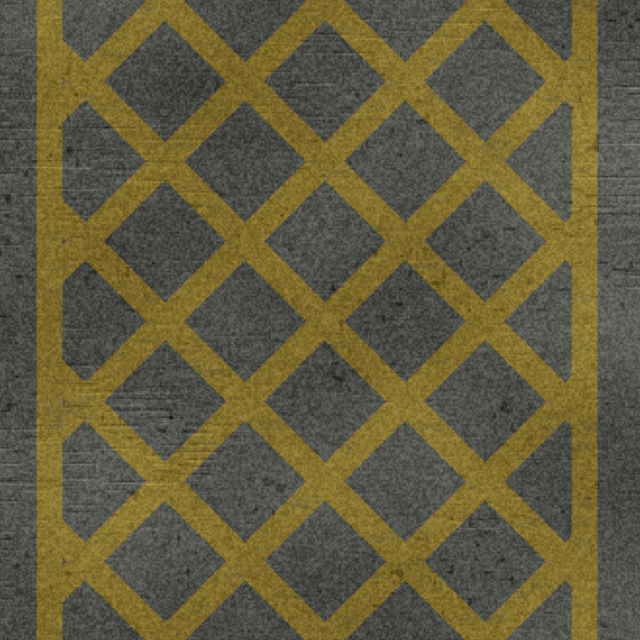
Write a WebGL 1 fragment shader that draws this pattern.

```glsl
precision highp float;
uniform vec2 u_resolution;

float hash(vec2 cell) {
  vec3 q = fract(vec3(cell.xyx) * vec3(0.1031, 0.1030, 0.0973));
  q += dot(q, q.yzx + 33.33);
  return fract((q.x + q.y) * q.z);
}

float noise(vec2 p) {
  vec2 cell = floor(p), f = fract(p);
  f = f * f * (3.0 - 2.0 * f);
  return mix(mix(hash(cell), hash(cell + vec2(1.0, 0.0)), f.x),
             mix(hash(cell + vec2(0.0, 1.0)), hash(cell + 1.0), f.x), f.y);
}

float fbm(vec2 p) {
  float sum = 0.0, gain = 0.5;
  for (int i = 0; i < 4; i++) {
    sum += gain * noise(p);
    p = p * 2.03 + 17.3;
    gain *= 0.5;
  }
  return sum;
}

// Trowelled surface: broad dents plus patches of horizontal brush grooves
float surfaceHeight(vec2 p) {
  float patches = smoothstep(0.4, 0.7, fbm(p * vec2(4.0, 7.0) + 5.0));
  float groove = smoothstep(0.55, 0.9, noise(p * vec2(16.0, 170.0) + 40.0));
  float dents = fbm(p * vec2(34.0, 52.0) + 9.0);
  return dents * (0.35 + 0.65 * patches) - groove * (0.15 + 0.5 * patches);
}

// Brightness of the concrete around 0, lit from the upper left
float concreteTone(vec2 p) {
  vec2 toLight = vec2(-0.0012, 0.0022);
  float relief = surfaceHeight(p) - surfaceHeight(p + toLight);
  float grain = noise(p * 330.0) + 0.6 * noise(p * 190.0 + 71.0) - 0.8;
  float stains = fbm(p * vec2(3.0, 4.0) + 23.0) - 0.47;
  float pits = smoothstep(0.83, 0.95, noise(p * vec2(75.0, 95.0) + 3.0))
             * smoothstep(0.45, 0.65, noise(p * 9.0 + 31.0));
  return 0.42 * relief + 0.33 * grain + 0.5 * stains - 0.28 * pits;
}

// Signed distance to the nearest of a family of 45 degree stripes
float stripeDistance(float diagonal) {
  float offset = abs(fract(diagonal / 0.25 + 0.5) - 0.5) * 0.25;
  return (offset - 0.0295) * 0.7071;
}

// Crossed stripes held between two upright rails
float latticeDistance(vec2 p) {
  vec2 q = p - vec2(0.508, 0.498);
  float stripes = min(stripeDistance(q.x + q.y), stripeDistance(q.x - q.y));
  float fromCentre = abs(p.x - 0.4955);
  float rails = abs(fromCentre - 0.418) - 0.0201;
  return min(rails, max(stripes, fromCentre - 0.418));
}

void main() {
  vec2 p = gl_FragCoord.xy / u_resolution;
  float blur = 1.0 / u_resolution.y + 0.0004;
  float paint = 1.0 - smoothstep(-blur, blur, latticeDistance(p));
  float tone = concreteTone(p);

  vec3 concrete = vec3(0.313, 0.320, 0.297) * (1.0 + 1.25 * tone);
  vec3 yellow = vec3(0.522, 0.446, 0.182) * (1.0 + vec3(0.7, 0.8, 1.2) * tone);
  // Thin wear lets a little of the concrete through
  float wear = 0.2 * smoothstep(0.55, 0.8, fbm(p * vec2(22.0, 60.0) + 50.0));
  gl_FragColor = vec4(mix(concrete, yellow, paint * (1.0 - wear)), 1.0);
}
```
